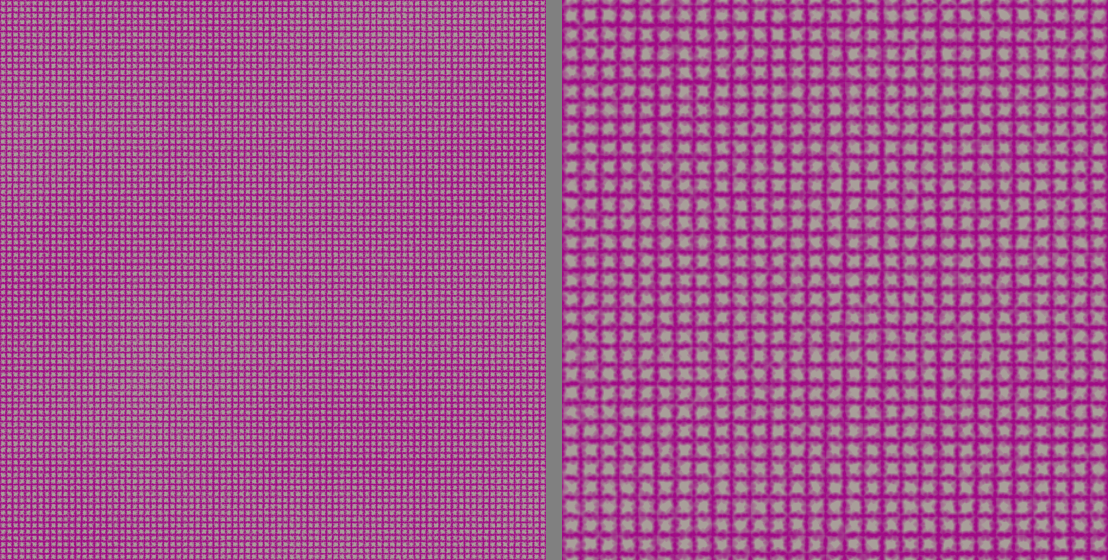
Left: the whole. Right: its middle third, enlarged.
Give the GLSL for this pattern, as a Shadertoy shader.

```glsl
// Fine woven mesh: ragged magenta threads crossing over a warm grey ground.

const vec2  CELLS        = vec2(87.0, 89.0);      // repeats across and down
const vec3  THREAD_COLOR = vec3(0.626, 0.045, 0.522);
const vec3  GROUND_COLOR = vec3(0.662, 0.622, 0.604);
const float EDGE_FADE    = 0.31;                  // fade from thread to ground, in cells
const float ROUNDING     = 0.09;                  // rounds the corners of the holes
const float FRAY         = 0.20;                  // raggedness of the edges, in cells
const float FRAY_SCALE   = 3.2;                   // fibre tufts per cell
const float THREAD_VARY  = 0.02;                  // width change from thread to thread
const float WEAR         = 0.02;                  // slow width drift over the cloth

float hash(float n) {
    return fract(sin(n * 12.9898) * 43758.547);
}

vec2 hash2(vec2 p) {
    vec3 q = fract(vec3(p.xyx) * vec3(0.1031, 0.1030, 0.0973));
    q += dot(q, q.yzx + 33.33);
    return fract((q.xx + q.yz) * q.zy);
}

// Cellular noise: distance to the nearest scattered point
float cellular(vec2 p) {
    vec2 base = floor(p);
    float nearest = 4.0;
    for (int j = -1; j <= 1; j++) {
        for (int i = -1; i <= 1; i++) {
            vec2 cell = base + vec2(i, j);
            vec2 toPoint = cell + hash2(cell) - p;
            nearest = min(nearest, dot(toPoint, toPoint));
        }
    }
    return sqrt(nearest);
}

// Slow drift from layered sines, about -1 to 1
float drift(vec2 uv) {
    return 0.5 * sin(9.0 * uv.x + 2.0 * sin(5.0 * uv.y))
         + 0.5 * sin(13.0 * uv.y - 4.0 * uv.x + 1.7);
}

// Distance to the nearest thread of one direction
float threadDistance(float position, float seed) {
    float index = floor(position + 0.5);
    float halfWidth = THREAD_VARY * (2.0 * hash(index + seed) - 1.0);
    return abs(position - index) - halfWidth;
}

float smoothMin(float a, float b, float k) {
    float h = max(k - abs(a - b), 0.0) / k;
    return min(a, b) - 0.25 * k * h * h;
}

void mainImage(out vec4 fragColor, in vec2 fragCoord) {
    vec2 uv = fragCoord / iResolution.xy;
    vec2 grid = uv * CELLS;

    // Union of the upright and level threads
    float d = smoothMin(threadDistance(grid.x, 3.0),
                        threadDistance(grid.y, 151.0), ROUNDING);

    // Frayed fibres and slow wear move the edge
    d += FRAY * (cellular(grid * FRAY_SCALE) - 0.48);
    d -= WEAR * drift(uv);

    // The fade never gets narrower than a pixel
    vec2 pixel = CELLS / iResolution.xy;
    float fade = max(EDGE_FADE, max(pixel.x, pixel.y));
    float ground = clamp(d / fade, 0.0, 1.0);

    fragColor = vec4(mix(THREAD_COLOR, GROUND_COLOR, ground), 1.0);
}
```
